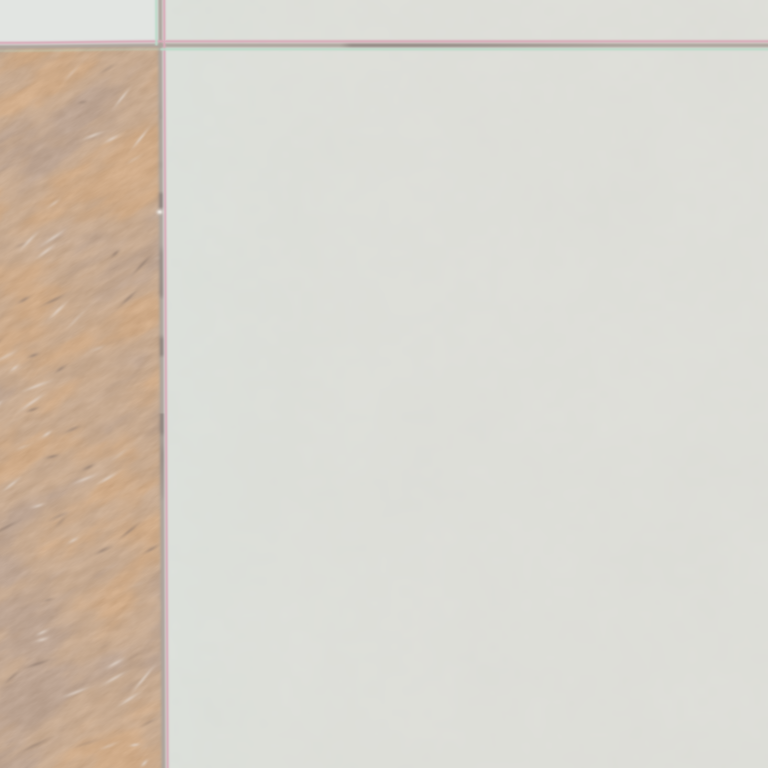
A WebGL 2 fragment shader for this texture:

```glsl
#version 300 es
precision highp float;

#define JOINT_X 0.2115
#define JOINT_Y 0.9410
#define JOINT_TILT 0.0045
#define JOINT_HALF 0.0036
#define FRINGE_SHIFT 0.0052
#define FRINGE_WIDTH 0.0020
#define GRAIN_ANGLE 0.55
#define GRAIN_AMOUNT 0.085
#define FLECK_CELLS 34.0
#define PANEL_MOTTLE 0.010

uniform vec2 u_resolution;
out vec4 outColor;

const vec3 PANEL = vec3(0.868, 0.870, 0.848);
const vec3 PANEL_COOL = vec3(0.862, 0.879, 0.856);
const vec3 PANEL_CORNER = vec3(0.885, 0.897, 0.888);
const vec3 TAN = vec3(0.780, 0.668, 0.568);
const vec3 TAN_WARM = vec3(0.812, 0.670, 0.535);
const vec3 TAN_MAUVE = vec3(0.735, 0.640, 0.570);
const vec3 JOINT = vec3(0.675, 0.640, 0.610);
const vec3 JOINT_DARK = vec3(0.500, 0.455, 0.440);
const vec3 PINK = vec3(0.850, 0.665, 0.720);
const vec3 GREEN = vec3(0.725, 0.865, 0.790);

float hash(vec2 p) {
  return fract(sin(dot(p, vec2(127.1, 311.7))) * 43758.5453);
}

float noise(vec2 p) {
  vec2 i = floor(p), f = fract(p);
  f = f * f * (3.0 - 2.0 * f);
  return mix(mix(hash(i), hash(i + vec2(1, 0)), f.x),
             mix(hash(i + vec2(0, 1)), hash(i + vec2(1, 1)), f.x), f.y);
}

float fbm(vec2 p) {
  float sum = 0.0, amp = 0.5;
  for (int i = 0; i < 4; i++) {
    sum += amp * noise(p);
    p = p * 2.03 + 17.3;
    amp *= 0.5;
  }
  return sum / 0.9375;
}

// Soft line of the given half width around d = 0
float line(float d, float halfWidth) {
  return exp(-d * d / (halfWidth * halfWidth));
}

// Short strokes scattered along the grain: x = light, y = dark
vec2 flecks(vec2 q) {
  vec2 marks = vec2(0.0);
  vec2 g = q * vec2(0.7, 1.0) * FLECK_CELLS;
  for (int j = -1; j <= 1; j++)
    for (int i = -1; i <= 1; i++) {
      vec2 cell = floor(g) + vec2(i, j);
      vec2 d = g - cell - vec2(hash(cell), hash(cell + 41.0));
      d.y += (hash(cell + 13.0) - 0.5) * d.x;
      float size = mix(0.12, 0.38, hash(cell + 7.0));
      float mark = exp(-dot(d * d, vec2(1.0 / (size * size), 150.0)));
      float kind = hash(cell + 23.0);
      marks += mark * vec2(step(0.72, kind), step(kind, 0.22));
    }
  return marks;
}

vec3 stone(vec2 p) {
  float c = cos(GRAIN_ANGLE), s = sin(GRAIN_ANGLE);
  vec2 q = vec2(c * p.x + s * p.y, c * p.y - s * p.x);
  float broad = fbm(q * vec2(9.0, 22.0) + 3.0);
  float fine = fbm(q * vec2(45.0, 130.0));
  vec3 col = mix(TAN, TAN_WARM, smoothstep(0.50, 0.75, broad));
  col = mix(col, TAN_MAUVE, smoothstep(0.50, 0.25, broad));
  col += GRAIN_AMOUNT * (fine - 0.5) * vec3(1.0, 1.05, 1.1);
  vec2 marks = flecks(q) * smoothstep(0.35, 0.70, noise(p * 17.0 + 5.0));
  col = mix(col, vec3(0.88, 0.83, 0.79), min(marks.x * 0.62, 1.0));
  return mix(col, vec3(0.57, 0.49, 0.44), min(marks.y * 0.55, 1.0));
}

void main() {
  vec2 p = gl_FragCoord.xy / u_resolution;
  float soft = 0.0018;
  float dx = p.x - JOINT_X + JOINT_TILT * (p.y - 0.35);
  float dy = p.y - JOINT_Y + 0.002 * smoothstep(0.22, 0.0, p.x);
  float right = smoothstep(-soft, soft, dx);
  float above = smoothstep(-soft, soft, dy);

  // Pale panels, cooler beside the joints
  float mottle = fbm(p * 11.0) + 0.4 * noise(p * 70.0) - 0.7;
  float edge = exp(-max(dx, 0.0) * 7.0);
  vec3 panel = mix(PANEL, PANEL_COOL, edge) + PANEL_MOTTLE * mottle;
  vec3 left = mix(stone(p), PANEL_CORNER, above);
  vec3 col = mix(left, panel, right);

  // Grey joints with worn dark stretches
  float wearX = smoothstep(0.58, 0.80, noise(vec2(4.0, p.y * 42.0)));
  wearX *= smoothstep(0.30, 0.42, p.y) * smoothstep(0.88, 0.76, p.y);
  float wearY = smoothstep(0.44, 0.46, p.x) * smoothstep(0.90, 0.48, p.x);
  float vertical = line(dx, JOINT_HALF);
  float horizontal = line(dy, JOINT_HALF);
  col = mix(col, mix(JOINT, JOINT_DARK, wearX * 0.65), vertical * 0.92);
  col = mix(col, mix(JOINT, JOINT_DARK, wearY * 0.6), horizontal * 0.92);

  // Coloured fringes on opposite sides of each joint
  float pinkX = line(dx - FRINGE_SHIFT, FRINGE_WIDTH);
  float pinkY = line(dy - FRINGE_SHIFT, FRINGE_WIDTH);
  float greenX = line(dx + FRINGE_SHIFT, FRINGE_WIDTH) * above;
  float greenY = line(dy + FRINGE_SHIFT, FRINGE_WIDTH) * mix(0.35, 1.0, right);
  col = mix(col, PINK, max(pinkX, pinkY) * 0.85);
  col = mix(col, GREEN, max(greenX, greenY) * 0.75);

  // Chip of light on the vertical joint
  float chip = length((p - vec2(0.208, 0.724)) * vec2(1.0, 1.3));
  col = mix(col, vec3(0.93, 0.91, 0.89), line(chip, 0.004));
  outColor = vec4(col, 1.0);
}
```
